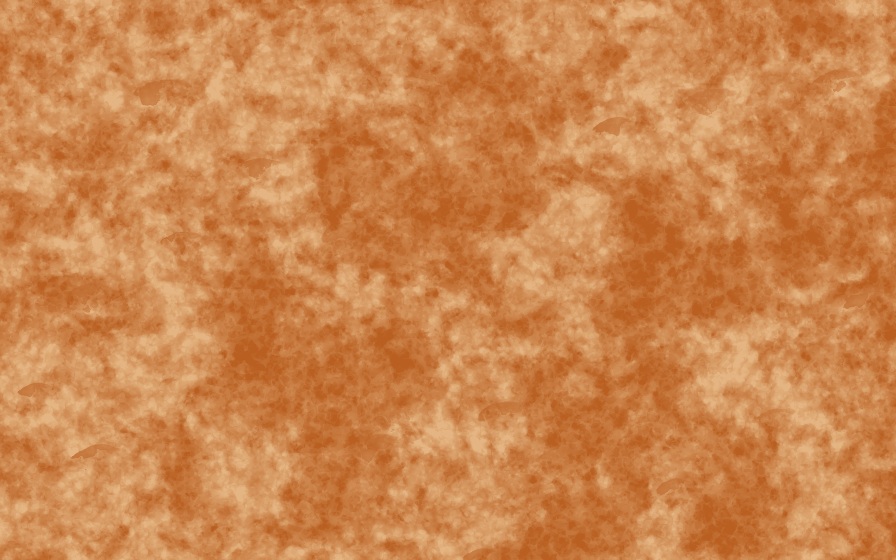
This texture is drawn by a WebGL 1 fragment shader. Its source:

```glsl
precision highp float;
// Mottled terracotta plaster: warped clouds set a light-to-dark tone, sponged
// dabs and fine grain break it up, and scattered arched flakes with pale
// blooms and faint level ledges add crisp edges. The tone drives a colour ramp.
uniform vec2 u_resolution;

float hash(vec2 p) {
  vec3 h = fract(p.xyx * 0.1031);
  h += dot(h, h.yzx + 33.33);
  return fract((h.x + h.y) * h.z);
}

vec2 hash2(vec2 p) {
  return vec2(hash(p), hash(p + 57.3));
}

float noise(vec2 p) {
  vec2 cell = floor(p), f = fract(p);
  f = f * f * (3.0 - 2.0 * f);
  float low = mix(hash(cell), hash(cell + vec2(1.0, 0.0)), f.x);
  float high = mix(hash(cell + vec2(0.0, 1.0)), hash(cell + 1.0), f.x);
  return mix(low, high, f.y);
}

// Four rotated octaves, centred on zero
float fbm(vec2 p) {
  float sum = 0.0, gain = 0.53;
  for (int i = 0; i < 4; i++) {
    sum += gain * (noise(p) - 0.5);
    p = mat2(1.6, 1.2, -1.2, 1.6) * p + 17.7;
    gain *= 0.53;
  }
  return sum;
}

// Coverage of ragged sponge dabs; amount scales their radius
float dabs(vec2 p, float amount) {
  p += 0.7 * (vec2(noise(p * 1.7), noise(p * 1.7 + 41.0)) - 0.5);
  vec2 cell = floor(p);
  float cover = 0.0;
  for (int j = -1; j <= 1; j++) {
    for (int i = -1; i <= 1; i++) {
      vec2 id = cell + vec2(float(i), float(j));
      float radius = 0.72 * amount * hash(id + 91.7);
      float d = length(p - id - hash2(id)) - radius;
      cover = max(cover, (1.0 - smoothstep(-0.08, 0.07, d)) * smoothstep(0.05, 0.2, radius));
    }
  }
  return cover;
}

// x: dark flakes under a crisp arched rim, y: pale bloom below them
vec2 flakes(vec2 p, float ragged) {
  vec2 size = vec2(0.27, 0.19);
  vec2 cell = floor(p / size);
  vec2 result = vec2(0.0);
  for (int j = -1; j <= 1; j++) {
    for (int i = -1; i <= 1; i++) {
      vec2 id = cell + vec2(float(i), float(j));
      vec2 centre = (id + 0.1 + 0.8 * hash2(id + 7.0)) * size;
      vec2 q = (p - centre) / mix(0.032, 0.058, hash(id + 23.0));
      float strength = smoothstep(0.1, 0.6, hash(id + 61.0));
      float arch = max(1.0 - q.x * q.x, 0.0);
      float depth = 0.36 * arch + 0.15 * q.x + 0.5 * ragged * q.x - q.y;
      float thick = arch * (0.52 - 0.15 * q.x + 2.2 * ragged);
      float dark = smoothstep(0.0, 0.06, depth) * (1.0 - smoothstep(thick - 0.06, thick + 0.06, depth));
      dark *= (1.0 - smoothstep(0.85, 1.0, abs(q.x))) * mix(1.0, 0.5, 0.5 + 0.5 * q.x);
      vec2 g = (q - vec2(0.25, -0.75)) / vec2(1.1, 0.8);
      float bloom = exp(-dot(g, g)) * smoothstep(0.0, 0.25, depth);
      result = max(result, strength * vec2(dark, bloom));
    }
  }
  return result;
}

void main() {
  vec2 p = gl_FragCoord.xy / u_resolution.y + 3.0;

  // Broad clouds and fine grain
  vec2 warp = vec2(noise(p * 11.0), noise(p * 11.0 + 31.0)) - 0.5;
  float clouds = fbm(p * vec2(7.0, 7.5) + 0.7 * warp);
  float grain = fbm(p * 40.0 + warp);
  float tone = 0.42 + 0.85 * clouds + grain * mix(0.7, 1.3, smoothstep(-0.2, 0.1, clouds));

  // Light dabs gather in pale areas, dark dabs in deep ones
  float pale = smoothstep(-0.32, 0.3, clouds + 0.5 * grain);
  float scale = 34.0;
  for (int i = 0; i < 3; i++) {
    tone += 0.15 * dabs(p * scale, pale);
    tone -= 0.15 * dabs(p * scale * 1.1 + 73.0, 1.0 - pale);
    scale *= 1.55;
  }

  // Faint broken ledges
  float ledge = fract(p.y * 8.0 + 0.5 * noise(p * vec2(7.0, 4.0)));
  ledge = (ledge - 0.5) * (1.0 - smoothstep(0.97, 1.0, ledge));
  tone += 0.22 * ledge * smoothstep(0.5, 0.75, noise(p * vec2(5.0, 9.0) + 12.0));

  // Flakes and their blooms
  vec2 flake = flakes(p, grain);
  tone += flake.y * (0.22 + 0.6 * grain);
  tone = mix(tone, 0.0 + 0.2 * grain, 0.85 * flake.x);

  vec3 rust = vec3(0.75, 0.42, 0.185), sand = vec3(0.87, 0.66, 0.455);
  gl_FragColor = vec4(mix(rust, sand, clamp(tone, -0.2, 1.2)), 1.0);
}
```
